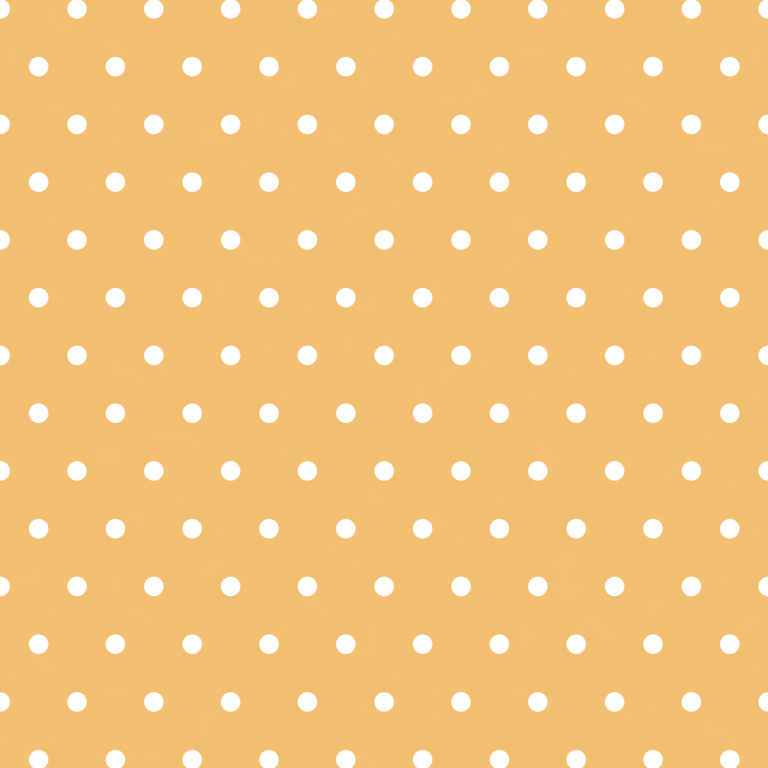
This pattern is drawn by a WebGL 1 fragment shader. Its source:

```glsl
precision highp float;
// White polka dots in staggered rows on a faintly mottled apricot ground.

uniform vec2 u_resolution;

const vec3  GROUND_COLOR = vec3(0.949, 0.749, 0.439);
const vec3  DOT_COLOR    = vec3(1.0);
const vec2  DOT_PITCH    = vec2(0.1, 0.0752);      // spacing along a row, between rows
const vec2  FIRST_DOT    = vec2(0.0503, 0.0108);   // centre of the lowest left dot
const float DOT_RADIUS   = 0.0127;
const float ROW_STAGGER  = 0.5;                    // shift of every other row, in pitches
const float MOTTLE_SCALE = 60.0;
const float MOTTLE_DEPTH = 0.008;

float hash(vec2 p) {
    vec3 q = fract(vec3(p.xyx) * 0.1031);
    q += dot(q, q.yzx + 33.33);
    return fract((q.x + q.y) * q.z);
}

float valueNoise(vec2 p) {
    vec2 cell = floor(p);
    vec2 f = fract(p);
    f = f * f * (3.0 - 2.0 * f);
    float low  = mix(hash(cell), hash(cell + vec2(1.0, 0.0)), f.x);
    float high = mix(hash(cell + vec2(0.0, 1.0)), hash(cell + vec2(1.0)), f.x);
    return mix(low, high, f.y);
}

// Signed distance to the nearest dot of the staggered lattice.
float dotDistance(vec2 p) {
    vec2 grid = (p - FIRST_DOT) / DOT_PITCH;
    float row = floor(grid.y + 0.5);
    grid.x += ROW_STAGGER * mod(row, 2.0);
    vec2 offset = fract(grid + 0.5) - 0.5;
    return length(offset * DOT_PITCH) - DOT_RADIUS;
}

void main() {
    float canvasSize = min(u_resolution.x, u_resolution.y);
    vec2 p = gl_FragCoord.xy / canvasSize;
    float pixel = 1.0 / canvasSize;

    // Ground with barely visible unevenness
    float mottle = valueNoise(p * MOTTLE_SCALE) - 0.5;
    vec3 color = GROUND_COLOR + MOTTLE_DEPTH * mottle;

    // Dots with a smoothed rim
    float coverage = 1.0 - smoothstep(-0.75 * pixel, 0.75 * pixel, dotDistance(p));
    color = mix(color, DOT_COLOR, coverage);

    gl_FragColor = vec4(color, 1.0);
}
```
